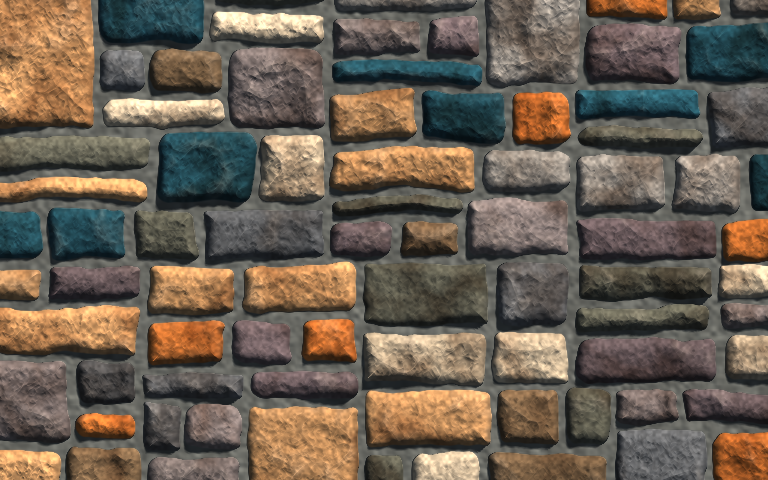
A Shadertoy shader for this texture:

```glsl
// A sunlit wall of rough, many-coloured ashlar stones set in grey mortar.

struct Stone {
    float id;      // index of the cell in the split tree
    float dist;    // signed distance to the stone edge
    float height;  // height of the surface above the mortar bed
    float relief;  // roughness of the face, 0 to 1
};

float hash(vec2 p) {
    vec3 q = fract(p.xyx * 0.1031);
    q += dot(q, q.yzx + 33.33);
    return fract((q.x + q.y) * q.z);
}

float noise(vec2 p) {
    vec2 i = floor(p), f = fract(p);
    f = f * f * (3.0 - 2.0 * f);
    float low = mix(hash(i), hash(i + vec2(1, 0)), f.x);
    float high = mix(hash(i + vec2(0, 1)), hash(i + vec2(1, 1)), f.x);
    return mix(low, high, f.y);
}

vec2 wobble(vec2 p) {
    return vec2(noise(p), noise(p + 40.0)) - 0.5;
}

// Layered noise with creases, like a chipped rock face
float craggy(vec2 p) {
    float sum = 0.0, amp = 0.5;
    for (int i = 0; i < 5; i++) {
        float n = noise(p);
        sum += amp * mix(n, 1.0 - abs(2.0 * n - 1.0), 0.5);
        p = mat2(1.6, 1.2, -1.2, 1.6) * p + 7.3;
        amp *= 0.5;
    }
    return sum;
}

float roundBox(vec2 p, vec2 halfSize, float radius) {
    vec2 q = abs(p) - halfSize + radius;
    return length(max(q, 0.0)) + min(max(q.x, q.y), 0.0) - radius;
}

// Cut the wall in two again and again; returns the index of the final cell
float splitWall(vec2 p, inout vec2 lo, inout vec2 hi) {
    float id = 1.0;
    for (int i = 0; i < 10; i++) {
        vec2 size = hi - lo;
        float area = size.x * size.y, aspect = size.x / size.y;
        float limit = mix(0.020, 0.045, hash(vec2(id, 17)));
        bool big = hash(vec2(id, 31)) < 0.3 && area < 0.13 && aspect < 1.6 && size.y < 0.36;
        if (big || area < 0.013 || (area < limit && aspect > 0.75)) break;

        bool upright = aspect > mix(1.1, 3.4, hash(vec2(id, 53))) || size.y < 0.13;
        if (i == 0) upright = false;
        float part = i == 0 ? 0.45 : mix(0.36, 0.64, hash(vec2(id, 71)));
        vec2 cut = mix(lo, hi, part);
        bool upper = upright ? p.x > cut.x : p.y > cut.y;
        if (upright) {
            if (upper) lo.x = cut.x; else hi.x = cut.x;
        } else {
            if (upper) lo.y = cut.y; else hi.y = cut.y;
        }
        id = 2.0 * id + (upper ? 1.0 : 0.0);
    }
    return id;
}

Stone stoneAt(vec2 p) {
    Stone s;
    p += 0.012 * wobble(p * 7.0);
    vec2 lo = vec2(-0.08, -0.04), hi = vec2(1.68, 1.06);
    s.id = splitWall(p, lo, hi);

    // Each stone has its own ragged outline
    vec2 own = p + 50.0 * hash(vec2(s.id, 5));
    vec2 local = p - 0.5 * (lo + hi) + 0.011 * wobble(own * 14.0) + 0.005 * wobble(own * 50.0);
    float gap = mix(0.007, 0.011, hash(vec2(s.id, 7)));
    float radius = mix(0.008, 0.024, hash(vec2(s.id, 11)));
    s.dist = roundBox(local, 0.5 * (hi - lo) - gap, radius);

    // Bulging edge, tilted face and chipped relief
    float rise = 1.0 - exp(min(s.dist, 0.0) / 0.008);
    vec2 tilt = 0.2 * (vec2(hash(vec2(s.id, 13)), hash(vec2(s.id, 19))) - 0.5);
    s.relief = craggy(own * 9.0);
    float rough = mix(0.025, 0.05, hash(vec2(s.id, 23)));
    s.height = rise * (0.02 + dot(local, tilt) + rough * (s.relief - 0.4))
             + 0.002 * noise(p * 90.0);
    return s;
}

vec3 stoneColor(float id, vec2 p, float relief) {
    vec3 palette[10] = vec3[10](
        vec3(0.47, 0.43, 0.42), vec3(0.36, 0.37, 0.38), vec3(0.14, 0.30, 0.35),
        vec3(0.76, 0.69, 0.58), vec3(0.74, 0.42, 0.19), vec3(0.75, 0.56, 0.37),
        vec3(0.38, 0.33, 0.34), vec3(0.46, 0.37, 0.27), vec3(0.57, 0.55, 0.52),
        vec3(0.36, 0.36, 0.31));
    vec3 base = palette[int(9.99 * hash(vec2(id, 29)))];
    base *= mix(0.88, 1.12, hash(vec2(id, 37)));
    float stain = craggy(p * 6.0 + id);
    base = mix(base, base * vec3(0.66, 0.60, 0.56), smoothstep(0.5, 0.75, stain));
    base = mix(base, vec3(0.73, 0.68, 0.62), 0.3 * smoothstep(0.58, 0.78, relief));
    return base * mix(0.85, 1.15, noise(p * 160.0));
}

void mainImage(out vec4 fragColor, in vec2 fragCoord) {
    vec2 p = fragCoord / iResolution.y;
    float pixel = 1.0 / iResolution.y;
    Stone s = stoneAt(p);

    // Surface normal from neighbouring heights
    float e = 0.002;
    vec2 slope = vec2(stoneAt(p + vec2(e, 0)).height, stoneAt(p + vec2(0, e)).height) - s.height;
    vec3 normal = normalize(vec3(-slope / e, 1.0));
    vec3 sun = normalize(vec3(0.4, 0.7, 0.65));

    // Shadows cast by the stones toward the lower left
    float blocked = 0.0;
    for (int i = 1; i <= 5; i++) {
        vec3 ray = sun * 0.008 * float(i);
        blocked = max(blocked, stoneAt(p + ray.xy).height - s.height - ray.z);
    }
    float lit = 1.0 - smoothstep(0.0, 0.007, blocked);

    vec3 mortar = vec3(0.42, 0.43, 0.41) * mix(0.8, 1.1, noise(p * 70.0));
    vec3 albedo = mix(stoneColor(s.id, p, s.relief), mortar, smoothstep(-pixel, pixel, s.dist));
    vec3 light = vec3(0.29, 0.32, 0.36) + vec3(1.18, 1.10, 1.02) * max(dot(normal, sun), 0.0) * lit;
    fragColor = vec4(clamp(albedo * light, 0.0, 1.0), 1.0);
}
```
